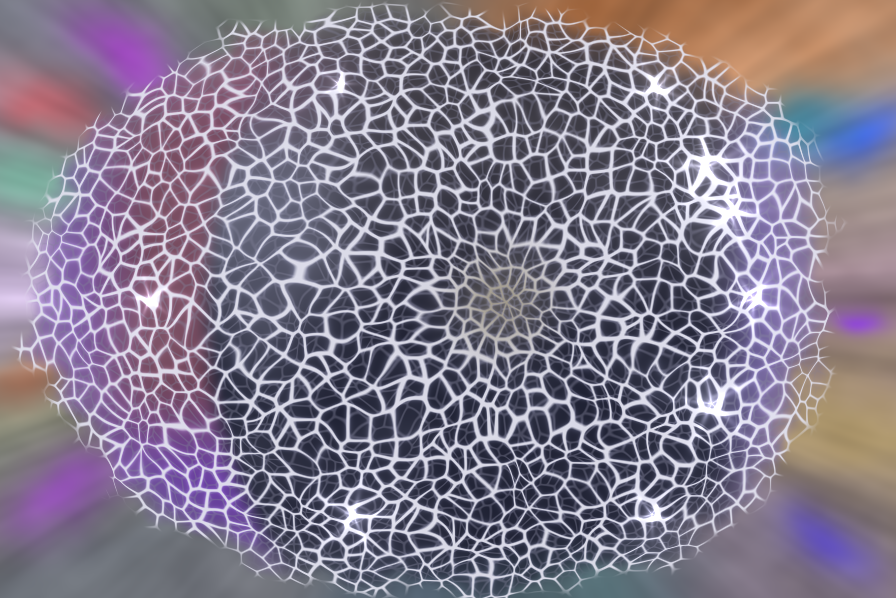
This background is drawn by a Shadertoy shader. Its source:

```glsl
// A pale web of branching threads over a dark oval, amid streaks of iridescent light.

vec2 hash2(vec2 p) {
    return fract(sin(vec2(dot(p, vec2(127.1, 311.7)), dot(p, vec2(269.5, 183.3)))) * 43758.5);
}

float noise(vec2 p) {
    vec2 i = floor(p), f = fract(p);
    f = f * f * (3.0 - 2.0 * f);
    return mix(mix(hash2(i).x, hash2(i + vec2(1, 0)).x, f.x),
               mix(hash2(i + vec2(0, 1)).x, hash2(i + vec2(1, 1)).x, f.x), f.y);
}

float fbm(vec2 p) {
    return 0.55 * noise(p) + 0.3 * noise(p * 2.1 + 7.0) + 0.15 * noise(p * 4.3 + 3.0);
}

// Soft spot of light with separate radii
float spot(vec2 p, vec2 centre, vec2 radius) {
    vec2 d = (p - centre) / radius;
    return exp(-dot(d, d));
}

// Distance to the nearest cell border, rounded where borders meet
float cellBorder(vec2 q) {
    vec2 base = floor(q), f = fract(q), nearest = vec2(0), home = vec2(0);
    float best = 9.0, total = 0.0;
    for (int j = -1; j <= 1; j++)
    for (int i = -1; i <= 1; i++) {
        vec2 g = vec2(i, j), r = g + hash2(base + g) - f;
        if (dot(r, r) < best) { best = dot(r, r); nearest = r; home = g; }
    }
    for (int j = -2; j <= 2; j++)
    for (int i = -2; i <= 2; i++) {
        vec2 g = home + vec2(i, j), r = g + hash2(base + g) - f;
        if (i != 0 || j != 0)
            total += exp(-24.0 * dot(0.5 * (nearest + r), normalize(r - nearest)));
    }
    return -log(total) / 24.0;
}

// Colours of the outer light, counter-clockwise from the right
const vec3 RING[16] = vec3[16](
    vec3(.60, .51, .55), vec3(.60, .54, .50), vec3(.72, .52, .38), vec3(.64, .42, .27),
    vec3(.40, .40, .40), vec3(.46, .50, .47), vec3(.48, .49, .54), vec3(.60, .56, .62),
    vec3(.74, .67, .80), vec3(.54, .55, .48), vec3(.44, .46, .49), vec3(.42, .43, .46),
    vec3(.34, .40, .46), vec3(.32, .42, .45), vec3(.46, .42, .48), vec3(.60, .52, .37));

// Coloured beams: position and width, then colour
const vec3 BEAM[9] = vec3[9](
    vec3(.205, .91, .055), vec3(.07, .82, .05), vec3(.04, .71, .065),
    vec3(.035, .365, .04), vec3(.10, .18, .06), vec3(1.45, .775, .05),
    vec3(1.335, .785, .055), vec3(1.445, .472, .022), vec3(1.385, .10, .045));
const vec3 TINT[9] = vec3[9](
    vec3(.70, .32, .84), vec3(.76, .38, .42), vec3(.50, .74, .66),
    vec3(.72, .50, .40), vec3(.62, .32, .78), vec3(.22, .36, .86),
    vec3(.22, .50, .60), vec3(.56, .28, .84), vec3(.34, .28, .68));

// Bright knots: position, size
const vec3 KNOTS[9] = vec3[9](
    vec3(.566, .86, .012), vec3(1.10, .853, .018), vec3(1.18, .72, .028), vec3(1.22, .645, .022),
    vec3(1.26, .50, .020), vec3(1.19, .325, .026), vec3(.592, .135, .022), vec3(1.09, .14, .016),
    vec3(.25, .50, .014));

vec3 outerLight(vec2 p, vec2 e) {
    float r = length(e);
    float bent = atan(e.y, e.x) + 0.3 * (fbm(e * 2.6) - 0.5);
    float t = mod(bent / 6.28319 * 16.0, 16.0);
    int k = int(t) % 16;
    vec3 col = mix(RING[k], RING[(k + 1) % 16], smoothstep(0.0, 1.0, fract(t)));
    vec2 wavy = p + 0.05 * (vec2(fbm(p * 7.0), fbm(p * 7.0 + 30.0)) - 0.5);
    for (int i = 0; i < 9; i++) {
        vec2 ray = normalize(BEAM[i].xy - vec2(.713, .5)), d = wavy - BEAM[i].xy;
        vec2 local = vec2(dot(d, ray) / 2.0, dot(d, vec2(-ray.y, ray.x)));
        col = mix(col, TINT[i], 0.9 * spot(local, vec2(0), BEAM[i].zz));
    }
    float streak = fbm(e / r * 9.0 + e * 1.2);
    return col * (0.8 + 0.4 * streak) + 0.12 * (fbm(e * 5.0) - 0.5);
}

void mainImage(out vec4 fragColor, in vec2 fragCoord) {
    vec2 p = fragCoord / iResolution.y;
    float px = 1.0 / iResolution.y;
    vec2 e = (p - vec2(.713, .5)) / vec2(.665, .485);

    // Ragged outline, squarer on the right
    float power = mix(2.1, 2.7, smoothstep(-.3, .5, e.x));
    float r = pow(pow(abs(e.x), power) + pow(abs(e.y), power), 1.0 / power);
    float rim = 1.0 + 0.06 * (noise(normalize(e) * 6.0 + 9.0) - 0.5) + 0.07 * (noise(p * 24.0) - 0.5);
    float inside = 1.0 - smoothstep(rim - 0.07, rim + 0.02, r);
    float reach = 1.0 - smoothstep(rim - 0.01, rim + 0.03, r);

    // Tinted membrane with a dark core
    vec3 film = mix(vec3(.14, .15, .22), vec3(.24, .23, .26), smoothstep(.3, .95, p.y));
    film = mix(film, vec3(.49, .50, .59), 0.75 * spot(p, vec2(.44, .66), vec2(.14, .21)));
    float core = length((p - vec2(.80, .49)) / vec2(.45, .62));
    float left = smoothstep(.96, 1.07, core) * (1.0 - smoothstep(.4, .6, p.x));
    vec3 leftTint = mix(vec3(.50, .31, .39), vec3(.50, .35, .68), smoothstep(.27, .10, p.x));
    leftTint = mix(leftTint, vec3(.45, .27, .68), smoothstep(.38, .18, p.y));
    film = mix(film, leftTint, left * 0.9);
    film = mix(film, vec3(.54, .36, .47), 0.7 * spot(p, vec2(.38, .88), vec2(.15, .10)));
    film = mix(film, vec3(.50, .43, .70), 0.85 * smoothstep(1.17, 1.30, p.x) * smoothstep(.95, .75, p.y));
    film += 0.10 * (fbm(p * 9.0) - 0.5);
    vec3 col = mix(outerLight(p, e), film, inside * (1.0 - 0.4 * smoothstep(.82, 1.0, r)));

    // Threads crowd together at the hub and toward the rim
    vec2 d = p - vec2(.84, .496);
    float far = length(d) + 0.0001, hub = exp(-far * far / 0.006);
    float scale = 21.0 + 8.0 * r * r + 2.2 * (1.0 - exp(-far / 0.06)) / far;
    vec2 q = d * scale + 0.8 * vec2(noise(p * 19.0), noise(p * 19.0 + 40.0));
    float width = mix(.0023, .0010, hub) * mix(1.0, .75, smoothstep(.7, 1.0, r));
    width *= 0.4 + 1.1 * noise(p * 21.0 + 5.0);

    // Knots swell the threads and shine in rays
    float shine = 0.0;
    for (int i = 0; i < 9; i++) {
        vec2 k = p - KNOTS[i].xy;
        float l = length(k) / KNOTS[i].z;
        float rays = pow(abs(cos(2.5 * atan(k.y, k.x) + float(i))), 6.0);
        width += 0.003 * exp(-l * l * 0.5);
        shine += exp(-l * mix(2.8, 1.0, rays)) + 0.12 * exp(-l * 0.5);
    }
    float border = cellBorder(q) / scale;
    float faint = cellBorder(q * 1.5 + 20.0) / (scale * 1.5);
    float thread = 1.0 - smoothstep(width - px, width + px, border);
    float under = 1.0 - smoothstep(0.0, .0012 + px, faint);

    // Hub tint, fine threads, halo, main threads, knots
    col = mix(col, vec3(.40, .38, .36), 0.7 * spot(d, vec2(0), vec2(.075)));
    col = mix(col, vec3(.50, .50, .59), 0.4 * under * inside);
    col += vec3(.16, .16, .19) * exp(-max(border - width, 0.0) * 400.0) * inside;
    col = mix(col, mix(vec3(.88, .88, .93), vec3(.64, .61, .54), hub), 0.95 * thread * reach);
    col += vec3(.80, .79, .88) * shine * inside;
    fragColor = vec4(clamp(col, 0.0, 1.0), 1.0);
}
```
